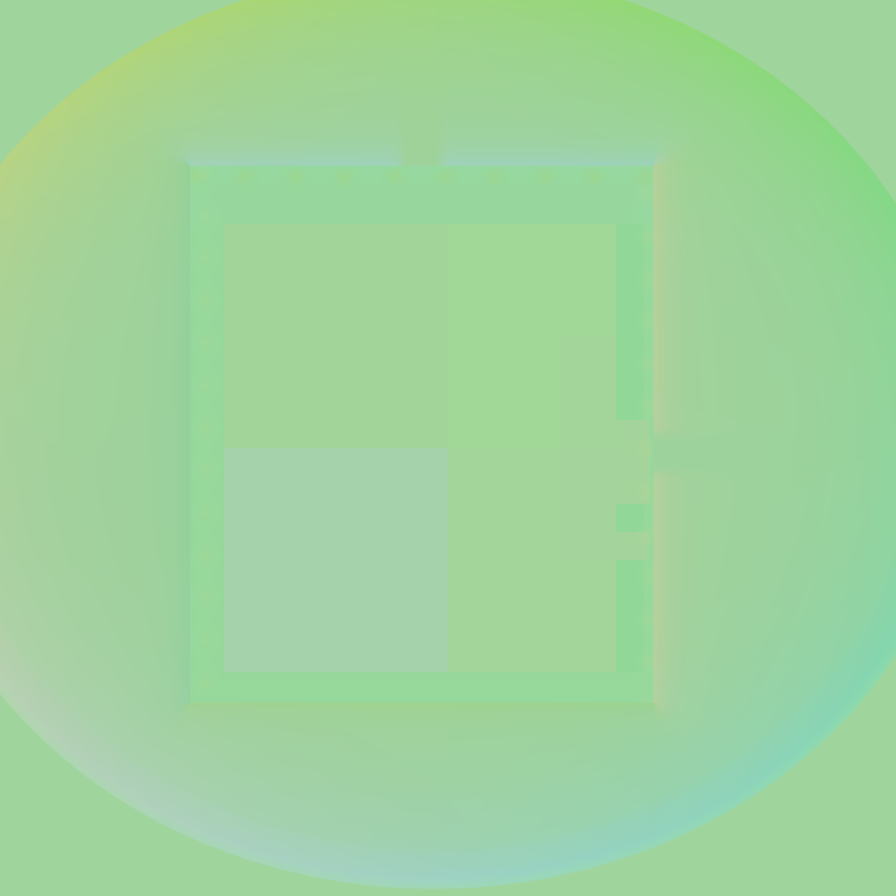
Write a WebGL 1 fragment shader that draws this texture map.

```glsl
precision highp float;
uniform vec2 u_resolution;

#define DISC_CENTER vec2(0.484, 0.521)
#define DISC_RADII vec2(0.592, 0.513)
#define PANEL_CENTER vec2(0.4707, 0.5156)
#define PANEL_HALF vec2(0.2585, 0.2995)
#define RIM_TINT vec2(0.125, 0.165)
#define RIM_POWER 6.0
#define GLOW_WIDTH 0.016
#define DASH_STEP vec2(0.0557, 0.0475)

const vec3 GROUND = vec3(0.625, 0.830, 0.615);
const vec3 DISC = vec3(0.622, 0.822, 0.610);
const vec3 FRAME = vec3(0.592, 0.845, 0.608);
const vec3 SAGE = vec3(0.637, 0.830, 0.600);
const vec3 LEAF = vec3(0.630, 0.842, 0.594);
const vec3 MIST = vec3(0.650, 0.825, 0.672);
const vec3 TAN = vec3(0.645, 0.830, 0.608);
const vec3 MINT = vec3(0.568, 0.848, 0.595);

// Antialiased rectangle given by its lower left and upper right corners
float rect(vec2 p, vec2 lo, vec2 hi) {
  vec2 aa = 0.75 / u_resolution;
  vec2 m = smoothstep(lo - aa, lo + aa, p) * (1.0 - smoothstep(hi - aa, hi + aa, p));
  return m.x * m.y;
}

// Soft repeating spots along one axis
float dashes(float along, float across, float spacing) {
  float a = (fract(along / spacing) - 0.5) * spacing;
  return exp(-(a * a + across * across) / 0.00009);
}

// Rim colour follows the direction of the surface
vec3 discColor(vec2 q, float r) {
  vec2 dir = q / max(r, 0.001);
  float rim = pow(min(r, 1.0), RIM_POWER);
  float lower = smoothstep(0.1, -0.6, dir.y);
  float bands = smoothstep(0.91, 0.925, r) - 0.6 * smoothstep(0.84, 0.90, r);
  rim *= 1.0 + 0.16 * lower * bands;
  rim *= 1.0 - 0.35 * lower * smoothstep(0.975, 1.0, r);
  vec3 c = DISC;
  c.rb -= RIM_TINT * dir * rim;
  c.g += rim * (0.010 + 0.012 * (dir.x + dir.y));
  c.g += 0.02 * lower * smoothstep(0.97, 1.0, r);
  return c;
}

// Coloured light outside the panel, broken at two notches
vec3 edgeGlow(vec2 p) {
  vec2 d = p - PANEL_CENTER;
  vec2 away = d - clamp(d, -PANEL_HALF, PANEL_HALF);
  float dist = length(away);
  vec2 n = away / max(dist, 0.0001);
  float fall = 0.75 * exp(-dist / GLOW_WIDTH) + 0.25 * exp(-dist / (3.0 * GLOW_WIDTH));
  float topGap = smoothstep(0.032, 0.014, abs(p.x - 0.470)) * max(n.y, 0.0);
  float rightGap = smoothstep(0.030, 0.014, abs(p.y - 0.494)) * max(n.x, 0.0);
  fall *= 1.0 - max(topGap, rightGap);
  vec2 strength = mix(vec2(0.05, 0.055), vec2(0.10, 0.14), step(0.0, n));
  return vec3(n.x * strength.x, -0.008 * abs(n.x), n.y * strength.y) * fall;
}

vec3 panelColor(vec2 p) {
  vec2 lo = PANEL_CENTER - PANEL_HALF;
  vec2 hi = PANEL_CENTER + PANEL_HALF;
  vec3 c = FRAME;
  c.b += 0.012 * smoothstep(0.74, 0.76, p.y);

  // Spots in the border
  float topSpots = dashes(p.x - 0.246, p.y - 0.803, DASH_STEP.x);
  float sideSpots = dashes(p.y - 0.024, p.x - 0.228, DASH_STEP.y);
  c += vec3(0.018, -0.004, -0.045) * topSpots;
  c += vec3(0.018, 0.004, -0.008) * sideSpots;

  // Column of blocks beside the quadrants
  float column = rect(p, vec2(0.6875, 0.25), vec2(0.71875, 0.75));
  float opening = rect(p, vec2(0.6875, 0.4375), vec2(0.725, 0.53125));
  opening = max(opening, rect(p, vec2(0.6875, 0.375), vec2(0.725, 0.40625)));
  c = mix(c, MINT, column);
  c = mix(c, TAN, opening);
  c += vec3(0.025, 0.0, -0.01) * dashes(p.y, p.x - hi.x + 0.006, DASH_STEP.y);

  // Four quadrants with a slightly warmer middle right
  c = mix(c, SAGE, rect(p, vec2(0.25, 0.5), vec2(0.5, 0.75)));
  c = mix(c, LEAF, rect(p, vec2(0.5, 0.5), vec2(0.6875, 0.75)));
  c = mix(c, MIST, rect(p, vec2(0.25), vec2(0.5)));
  c = mix(c, mix(SAGE, TAN, 0.5), rect(p, vec2(0.5, 0.25), vec2(0.6875, 0.5)));
  c = mix(c, TAN, 0.6 * rect(p, vec2(0.625, 0.375), vec2(0.6875, 0.625)));

  // Soft inner edge
  vec2 inset = min(p - lo, hi - p);
  float edge = exp(-max(min(inset.x, inset.y), 0.0) / 0.006);
  return c + vec3(-0.008, 0.004, 0.008) * edge;
}

void main() {
  vec2 p = gl_FragCoord.xy / u_resolution;
  vec2 q = (p - DISC_CENTER) / DISC_RADII;
  float r = length(q);
  float aa = 2.0 / min(u_resolution.x, u_resolution.y);
  float inDisc = 1.0 - smoothstep(1.0 - aa, 1.0 + aa, r);

  vec3 color = mix(GROUND, discColor(q, r) + edgeGlow(p), inDisc);
  float inPanel = rect(p, PANEL_CENTER - PANEL_HALF, PANEL_CENTER + PANEL_HALF);
  color = mix(color, panelColor(p), inPanel);
  gl_FragColor = vec4(color, 1.0);
}
```
